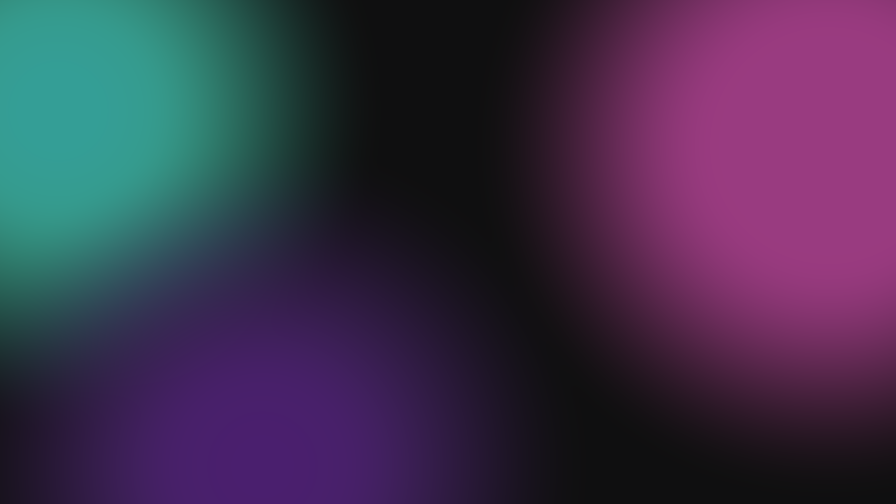
A Shadertoy shader for this background:

```glsl
// Three large blurred discs of teal, magenta and violet on a near-black ground.
// Each disc is a circle distance turned into a wide soft mask, then layered
// over the ground. Lengths are in canvas heights.

const float ASPECT = 16.0 / 9.0;

const vec3 GROUND      = vec3(0.060, 0.060, 0.062);
const vec3 TEAL_CORE   = vec3(0.205, 0.620, 0.590);
const vec3 TEAL_RIM    = vec3(0.215, 0.590, 0.510);
const vec3 MAGENTA     = vec3(0.600, 0.230, 0.500);
const vec3 VIOLET_CORE = vec3(0.290, 0.122, 0.430);
const vec3 VIOLET_RIM  = vec3(0.265, 0.135, 0.385);

// Disc layout: centre x, centre y, radius at half strength, blur half-width
const vec4 TEAL_DISC    = vec4(0.116, 0.780, 0.410, 0.240);
const vec4 MAGENTA_DISC = vec4(1.644, 0.711, 0.463, 0.245);
const vec4 VIOLET_DISC  = vec4(0.521, 0.074, 0.405, 0.255);

// Opacity of a blurred disc: 1 inside, 0.5 on its radius, 0 outside
float softDisc(vec2 p, vec4 disc) {
    float d = length(p - disc.xy) - disc.z;
    return 1.0 - smoothstep(-disc.w, disc.w, d);
}

// Colour shift from the core of a disc to its rim
vec3 discColour(vec2 p, vec4 disc, vec3 core, vec3 rim) {
    float t = length(p - disc.xy) / disc.z;
    return mix(core, rim, smoothstep(0.1, 0.9, t));
}

void mainImage(out vec4 fragColor, in vec2 fragCoord) {
    vec2 p = fragCoord / iResolution.xy * vec2(ASPECT, 1.0);

    vec3 teal = discColour(p, TEAL_DISC, TEAL_CORE, TEAL_RIM);
    vec3 violet = discColour(p, VIOLET_DISC, VIOLET_CORE, VIOLET_RIM);

    // Layer the discs, violet over teal
    vec3 colour = GROUND;
    colour = mix(colour, teal, softDisc(p, TEAL_DISC));
    colour = mix(colour, MAGENTA, softDisc(p, MAGENTA_DISC));
    colour = mix(colour, violet, softDisc(p, VIOLET_DISC));

    fragColor = vec4(colour, 1.0);
}
```
